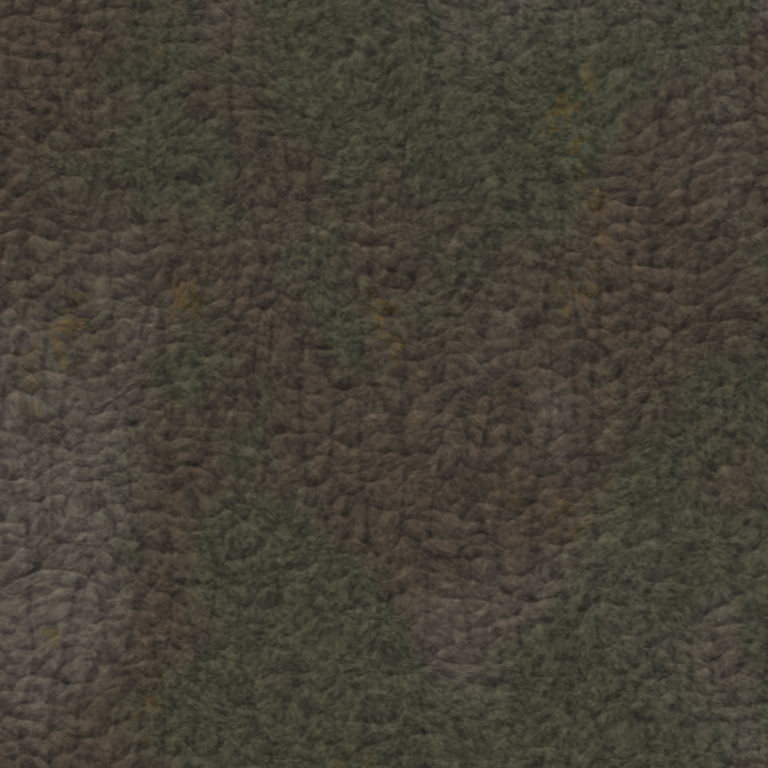
Give the GLSL for this texture, as a Shadertoy shader.

```glsl
// Dark weathered bark: small lit lumps, upright fissures, soft mossy and grey patches.

const vec3 BROWN = vec3(0.275, 0.238, 0.203);
const vec3 GREY  = vec3(0.325, 0.300, 0.267);
const vec3 MOSS  = vec3(0.248, 0.250, 0.201);
const vec3 OCHRE = vec3(0.330, 0.265, 0.150);

const vec2  PATCH_SCALE   = vec2(4.2, 3.2);
const vec2  LUMP_SCALE    = vec2(42.0, 54.0);
const vec2  FISSURE_SCALE = vec2(27.0, 8.0);
const vec2  GRAIN_SCALE   = vec2(105.0, 130.0);
const vec2  LIGHT_STEP    = vec2(-0.0012, 0.0036);
const float LUMP_GAIN     = 0.75;
const float GRAIN_GAIN    = 0.30;
const float FISSURE_DEPTH = 0.14;
const float WARP          = 0.007;

vec3 hash3(vec2 p) {
    vec3 q = fract(p.xyx * vec3(0.1031, 0.1030, 0.0973));
    q += dot(q, q.yxz + 33.33);
    return fract((q.xxy + q.yzz) * q.zyx);
}

// Cellular noise: x = nearest distance, y = gap to the second, z = blended cell value
vec3 cells(vec2 p) {
    vec2 base = floor(p), f = fract(p);
    float near = 9.0, second = 9.0, total = 0.0, weights = 0.0;
    for (int j = -1; j <= 1; j++)
    for (int i = -1; i <= 1; i++) {
        vec2 g = vec2(i, j);
        vec3 r = hash3(base + g + 200.0);
        float d = length(g + r.xy - f);
        second = min(second, max(near, d));
        near = min(near, d);
        float w = exp(-5.0 * d * d);
        total += w * r.z;
        weights += w;
    }
    return vec3(near, second - near, total / weights);
}

float layered(vec2 p) {
    float sum = 0.0, amp = 0.5;
    for (int i = 0; i < 5; i++) {
        sum += amp * cells(p).z;
        p = mat2(0.8, 0.6, -0.6, 0.8) * p * 2.1 + 17.3;
        amp *= 0.5;
    }
    return sum;
}

// Wavering displacement that bends the lumps and fissures
vec2 warp(vec2 p) {
    vec2 bend = vec2(cells(p * 11.0).z, cells(p * 23.0 + 40.0).z) - 0.5;
    vec2 sway = sin(p.yx * vec2(13.0, 19.0) + 2.0 * sin(p * 7.0));
    return p + WARP * (2.0 * bend + sway);
}

float lumpHeight(vec2 p) {
    float d = cells(p * LUMP_SCALE).x;
    return -d * d + 0.35 * cells(p * LUMP_SCALE * 1.9 + 7.0).z;
}

float grain(vec2 p) {
    return 0.75 * cells(p * GRAIN_SCALE).z + cells(p * GRAIN_SCALE * 2.1 + 31.0).z - 0.875;
}

void mainImage(out vec4 fragColor, in vec2 fragCoord) {
    vec2 uv = fragCoord / iResolution.y;
    vec2 p = warp(uv);

    // Broad colour patches
    float mossField = layered(uv * PATCH_SCALE + 3.7);
    float moss = smoothstep(0.42, 0.68, mossField);
    float grey = smoothstep(0.30, 0.68, layered(uv * PATCH_SCALE * 1.1 + 61.0));
    vec3 color = mix(mix(BROWN, GREY, grey), MOSS, moss);

    // Rare ochre lichen flecks
    float lichen = smoothstep(0.84, 0.97, cells(uv * vec2(13.0, 9.0) + 90.0).z);
    lichen *= smoothstep(0.45, 0.75, cells(uv * 70.0).z);
    color = mix(color, OCHRE, 0.5 * lichen);

    // Lumps lit from above, weaker under moss
    float relief = lumpHeight(p) - lumpHeight(p + LIGHT_STEP);
    float shade = LUMP_GAIN * relief * mix(1.0, 0.65, moss);

    // Broken upright fissures
    float gap = cells(p * FISSURE_SCALE).y;
    float fissure = 1.0 - smoothstep(0.02, 0.30, gap);
    shade -= FISSURE_DEPTH * (fissure * mix(1.0, 0.6, moss) - 0.25);

    // Fine grain, coarser on the moss
    shade += GRAIN_GAIN * mix(0.85, 1.2, moss) * grain(p);

    fragColor = vec4(clamp(color * (1.0 + shade), 0.0, 1.0), 1.0);
}
```
